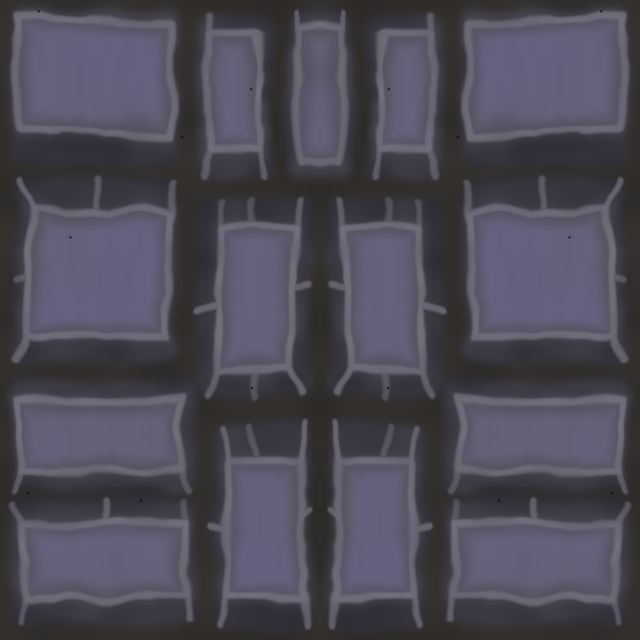
Reproduce this pattern procedurally as a Shadertoy shader.

```glsl
// Draws a mirrored wall of lilac stone blocks with pale chipped rims, dark bevels and soft mortar.

const int BLOCKS = 8;

// Raised face of each block: left, bottom, right, top
const vec4 FACE[BLOCKS] = vec4[BLOCKS](
    vec4(.029, .792, .268, .967), vec4(.326, .766, .405, .945),
    vec4(.466, .749, .534, .960), vec4(.046, .473, .260, .672),
    vec4(.345, .420, .458, .648), vec4(.029, .264, .280, .375),
    vec4(.035, .065, .290, .182), vec4(.354, .068, .474, .284));

// Outer foot of each block's bevel
const vec4 FOOT[BLOCKS] = vec4[BLOCKS](
    vec4(.018, .742, .279, .987), vec4(.307, .724, .424, .975),
    vec4(.447, .724, .553, .985), vec4(.023, .430, .273, .722),
    vec4(.306, .378, .487, .694), vec4(.016, .232, .306, .407),
    vec4(.016, .023, .306, .221), vec4(.332, .017, .486, .342));

// How readily cracks run across each bevel
const float CRACKING[BLOCKS] = float[BLOCKS](0., .5, .45, .6, 1., .5, .7, .75);

float hash(vec2 p) {
    vec3 q = fract(p.xyx * .1031);
    q += dot(q, q.yzx + 33.33);
    return fract((q.x + q.y) * q.z);
}

// Value noise that wraps after a whole number of cells
float wrapNoise(vec2 p, float cells, float seed) {
    p *= cells;
    vec2 i = floor(p), f = fract(p);
    f = f * f * (3. - 2. * f);
    vec2 a = mod(i, cells) + seed, b = mod(i + 1., cells) + seed;
    return mix(mix(hash(a), hash(vec2(b.x, a.y)), f.x),
               mix(hash(vec2(a.x, b.y)), hash(b), f.x), f.y);
}

float boxDistance(vec2 p, vec2 halfSize) {
    vec2 d = abs(p) - halfSize;
    return length(max(d, 0.)) + min(max(d.x, d.y), 0.);
}

float segmentDistance(vec2 p, vec2 a, vec2 b) {
    vec2 ab = b - a;
    return length(p - a - ab * clamp(dot(p - a, ab) / dot(ab, ab), 0., 1.));
}

// Soft stroke that fades across its width
float stroke(float d, float halfWidth) {
    return smoothstep(halfWidth * 1.4, halfWidth * .35, abs(d));
}

// Cracks running from the face's corners and sides to the foot
float cracks(vec2 q, vec4 face, vec4 foot, float amount, float id) {
    vec2 center = (face.xy + face.zw) * .5;
    float ink = 0.;
    for (int y = -1; y <= 1; y++)
    for (int x = -1; x <= 1; x++) {
        if (x == 0 && y == 0) continue;
        vec2 side = vec2(x, y), key = side + vec2(id * 7. + 3., id * 3. + 5.);
        bool corner = x * y != 0;
        float chance = corner ? amount * 1.3 : 2. * amount - 1.;
        if (hash(key) >= chance) continue;
        vec2 t = side * .5 + .5;
        vec2 start = mix(face.xy, face.zw, t) - center;
        vec2 end = mix(foot.xy, foot.zw, t) - center;
        vec2 slide = (1. - abs(side)) * (hash(key + 31.) - .5) * .03;
        if (corner) end.x = mix(start.x, end.x, hash(key + 57.));
        float d = segmentDistance(q, start + slide, mix(start, end, .9) + slide * 1.5);
        ink = max(ink, stroke(d, .0058) * mix(.5, .85, hash(key + 83.)));
    }
    return ink;
}

vec3 faceColor(vec2 p, float inset, float id) {
    float cloud = wrapNoise(p, 10., 40.);
    float streak = wrapNoise(vec2(p.x * 2., p.y * .5), 32., 60.);
    vec3 edge = vec3(.335, .32, .375);
    vec3 core = mix(vec3(.395, .375, .465), vec3(.40, .38, .52), hash(vec2(id, 9.)) * cloud);
    vec3 c = mix(edge, core, smoothstep(.0, .034, inset + (cloud - .5) * .012));
    return c * (.985 + .03 * streak);
}

vec3 addBlock(vec3 below, vec2 p, vec2 warp, vec4 face, vec4 foot, float amount, float id) {
    // Slight skew keeps the blocks from looking machine cut
    vec2 q = p - (face.xy + face.zw) * .5 + warp;
    vec2 skew = vec2(hash(vec2(id, 17.)), hash(vec2(id, 23.))) - .5;
    q += q.yx * skew * vec2(.09, .06);
    float d = boxDistance(q, (face.zw - face.xy) * .5);

    vec2 footMid = (foot.xy + foot.zw) * .5, footHalf = (foot.zw - foot.xy) * .5;
    float footD = boxDistance(p - footMid + warp, footHalf - .02) - .02;

    // Bevel with dark hollows and a pale halo next to the rim
    vec3 bevel = mix(vec3(.175, .168, .205), vec3(.25, .24, .275), wrapNoise(p, 22., 80.));
    bevel = mix(bevel, vec3(.34, .32, .37), .8 * exp(-max(d, 0.) / .009));
    vec3 c = mix(below, bevel, smoothstep(.012, -.012, footD));
    c = mix(c, faceColor(p, -d, id), smoothstep(.003, -.003, d));

    float wear = mix(.6, 1., wrapNoise(p, 28., 120.));
    float rim = max(stroke(d, .0065) * wear, cracks(q, face, foot, amount, id));
    return mix(c, vec3(.465, .445, .50), rim * .9);
}

void mainImage(out vec4 fragColor, in vec2 fragCoord) {
    vec2 uv = fragCoord / iResolution.xy;
    vec2 p = vec2(.5 - abs(uv.x - .5), uv.y);

    // Mortar
    vec3 color = vec3(.187, .176, .168) * mix(.93, 1.1, wrapNoise(p, 16., 5.));

    // Wobble shared by rims, cracks and bevels
    vec2 warp = (vec2(wrapNoise(p, 18., 150.), wrapNoise(p, 18., 190.)) - .5) * .013;
    warp += (vec2(wrapNoise(p, 48., 230.), wrapNoise(p, 48., 290.)) - .5) * .004;

    for (int i = 0; i < BLOCKS; i++)
        color = addBlock(color, p, warp, FACE[i], FOOT[i], CRACKING[i], float(i));

    // Sparse pinholes
    vec2 cell = floor(p * 12.);
    vec2 hole = .2 + .6 * vec2(hash(cell + 350.), hash(cell + 390.));
    float pixel = 1. / iResolution.y;
    float holeD = length(fract(p * 12.) - hole) / 12. - .0015;
    color *= 1. - .8 * step(.9, hash(cell + 430.)) * smoothstep(pixel, -pixel, holeD);

    fragColor = vec4(color, 1.);
}
```
